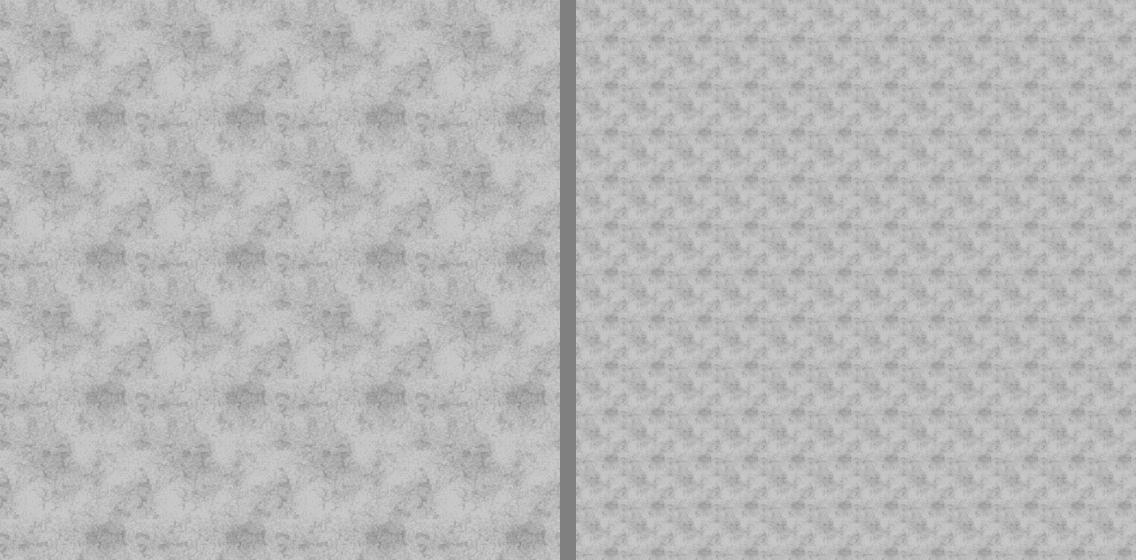
Left: one tile. Right: repeated 3 by 3.
Give the GLSL for this texture, as a Shadertoy shader.

```glsl
#define REPEATS 4.0
#define BASE_TONE 0.742
#define DARKEST 0.50
#define LIGHTEST 0.785
#define PATCH_DEPTH 0.060
#define CLOUD_DEPTH 0.15
#define BLOT_DEPTH 0.080
#define SCRATCH_DEPTH 0.050
#define GRAIN_DEPTH 0.075
#define WARP 0.035

const float TAU = 6.2831853;

// Soft patches: centre x, centre y, radius, darkness (negative is lighter)
const vec4 PATCHES[8] = vec4[8](
    vec4(0.36, 0.70, 0.16, 1.0),
    vec4(0.78, 0.15, 0.14, 1.1),
    vec4(0.03, 0.37, 0.10, 0.6),
    vec4(0.03, 0.92, 0.12, 0.4),
    vec4(0.26, 0.32, 0.15, -1.1),
    vec4(0.92, 0.04, 0.10, -0.6),
    vec4(0.92, 0.66, 0.14, -0.5),
    vec4(0.61, 0.76, 0.12, -0.6));

float hash(vec2 cell, float seed) {
    uvec3 h = uvec3(cell, seed) * uvec3(73856u, 19349u, 83492u);
    uint n = h.x ^ (h.y << 7) ^ (h.z << 13);
    n = (n ^ (n >> 16)) * 73244475u;
    n = (n ^ (n >> 15)) * 73244475u;
    n ^= n >> 16;
    return float(n & 65535u) / 65536.0;
}

float cornerSlope(vec2 cell, vec2 offset, vec2 period, float seed) {
    float angle = TAU * hash(mod(cell, period), seed);
    return dot(vec2(cos(angle), sin(angle)), offset);
}

// Gradient noise that wraps after a whole number of cells
float noise(vec2 p, vec2 period, float seed) {
    vec2 i = floor(p), f = p - i;
    vec2 w = f * f * f * (f * (f * 6.0 - 15.0) + 10.0);
    vec2 e = vec2(1.0, 0.0);
    float low = mix(cornerSlope(i, f, period, seed),
                    cornerSlope(i + e.xy, f - e.xy, period, seed), w.x);
    float high = mix(cornerSlope(i + e.yx, f - e.yx, period, seed),
                     cornerSlope(i + e.xx, f - e.xx, period, seed), w.x);
    return mix(low, high, w.y);
}

float fbm(vec2 p, float cells, int octaves, float seed) {
    float sum = 0.0, amplitude = 0.5;
    for (int i = 0; i < octaves; i++) {
        float s = seed + float(i);
        vec2 shift = vec2(0.37, 0.61) * s;
        sum += amplitude * noise(p * cells + shift, vec2(cells), s);
        cells *= 2.0;
        amplitude *= 0.62;
    }
    return sum;
}

float patches(vec2 p) {
    float sum = 0.0;
    for (int i = 0; i < 8; i++) {
        vec2 d = fract(p - PATCHES[i].xy + 0.5) - 0.5;
        sum += PATCHES[i].w * exp(-dot(d, d) / (PATCHES[i].z * PATCHES[i].z));
    }
    return sum;
}

// Thin ridges drawn out along the rising diagonal
float scratches(vec2 p, vec2 cells, float seed) {
    vec2 q = vec2(p.x + p.y, p.y - p.x) * cells;
    float ridge = 1.0 - smoothstep(0.0, 0.12, abs(noise(q, cells, seed)));
    return ridge * smoothstep(0.0, 0.3, noise(p * 7.0, vec2(7.0), seed + 1.0));
}

void mainImage(out vec4 fragColor, in vec2 fragCoord) {
    vec2 p = fract(fragCoord / iResolution.xy * REPEATS);

    // Ragged distortion shared by the larger stains
    vec2 warped = p + WARP * vec2(fbm(p, 9.0, 3, 11.0), fbm(p, 9.0, 3, 21.0)) * 2.0;

    float stain = patches(warped);
    float cloud = fbm(warped, 4.0, 5, 31.0);

    // Flaked blots gather where the surface is already dark
    float flakes = fbm(warped, 14.0, 3, 41.0) + 0.10 * stain + 0.35 * cloud;
    float blots = smoothstep(0.06, 0.34, flakes);

    float lines = scratches(warped, vec2(5.0, 13.0), 51.0)
                + 0.7 * scratches(warped, vec2(8.0, 21.0), 61.0);

    // Fine mineral grain
    float grain = noise(p * 64.0 + 0.5, vec2(64.0), 71.0)
                + 0.6 * noise(p * 41.0, vec2(41.0), 81.0);

    float tone = BASE_TONE - PATCH_DEPTH * stain - CLOUD_DEPTH * cloud
               - BLOT_DEPTH * blots - SCRATCH_DEPTH * lines + GRAIN_DEPTH * grain;
    fragColor = vec4(vec3(clamp(tone, DARKEST, LIGHTEST)), 1.0);
}
```
